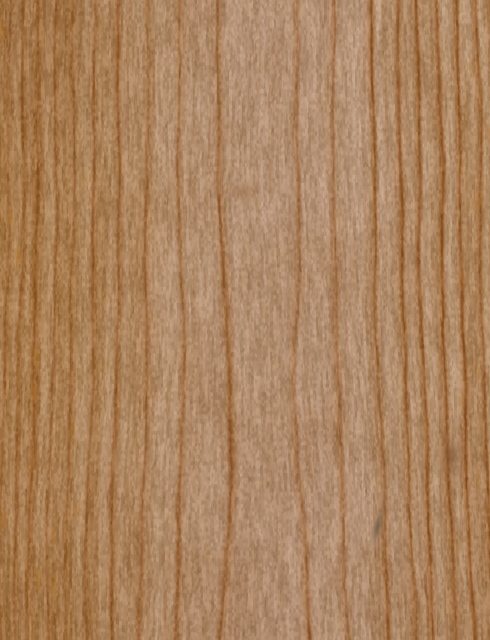
Give the GLSL for this texture, as a WebGL 1 fragment shader.

```glsl
precision highp float;
// Flat-sawn softwood board: vertical growth rings, wide in the middle and tight at the sides.
uniform vec2 u_resolution;

float hash(vec2 p) {
  vec3 q = fract(p.xyx * 0.1031);
  q += dot(q, q.yzx + 33.33);
  return fract((q.x + q.y) * q.z);
}

// Cellular noise: x = nearest distance, y = nearest cell id, z = smoothly blended tone
vec3 cells(vec2 p) {
  vec2 base = floor(p);
  float nearest = 9.0, id = 0.0, tone = 0.0, total = 0.0;
  for (int j = -1; j <= 1; j++) {
    for (int i = -1; i <= 1; i++) {
      vec2 cell = base + vec2(float(i), float(j));
      vec2 seed = vec2(hash(cell + 71.0), hash(cell + 137.0));
      float d = length(cell + 0.15 + 0.7 * seed - p);
      float h = hash(cell + 211.0);
      float w = exp(-9.0 * d * d);
      tone += w * h;
      total += w;
      if (d < nearest) { nearest = d; id = h; }
    }
  }
  return vec3(nearest, id, tone / total);
}

// Sparse soft spots, one per chosen cell
float flecks(vec2 p, float share) {
  vec3 c = cells(p);
  return smoothstep(0.45, 0.08, c.x) * smoothstep(1.0 - share, 1.04 - share, c.y);
}

float smudge(vec2 p, vec2 center, vec2 radius) {
  vec2 q = (p - center) / radius;
  return exp(-dot(q, q));
}

void main() {
  vec2 uv = gl_FragCoord.xy / u_resolution;
  float down = 1.0 - uv.y;

  // Bend the grain: it fans out downwards and pinches around the heart
  float x = uv.x - mix(-0.02, 0.035, smoothstep(0.2, 0.75, uv.x)) * down;
  x += 0.003 * sin(uv.y * 7.0 + uv.x * 5.0) + 0.0015 * sin(uv.y * 17.0 - uv.x * 9.0);
  float grain = x;
  float d = x - 0.525;
  float pinch = exp(-pow((down - 0.66) / 0.24, 2.0)) * exp(-60.0 * d * d);
  d += clamp(d / 0.04, -1.0, 1.0) * 0.024 * pinch;

  // Growth rings: spacing shrinks with distance from the heart
  float away = abs(d);
  float ring = 5.0 * away + 27.0 * away * away;
  float id = floor(ring) + 20.0 * step(0.0, d);
  float middle = 0.5 + 0.26 * (hash(vec2(id, 3.0)) - 0.5);
  float dist = (fract(ring) - middle) / (5.0 + 54.0 * away);
  dist += 0.0018 * sin(uv.y * 11.0 + id * 2.4) + 0.0009 * sin(uv.y * 33.0 + id * 5.0);
  float halo = exp(-pow(dist / mix(0.010, 0.005, smoothstep(-0.004, 0.004, dist)), 2.0));
  float core = exp(-pow(dist / 0.0029, 2.0));
  float strength = 0.55 + 0.45 * hash(vec2(id, 9.0));
  strength *= 0.88 + 0.22 * sin(uv.y * 5.0 + id * 1.7) * sin(uv.y * 2.3 + id);
  strength *= mix(0.85, 1.08, smoothstep(0.6, 0.8, uv.x));

  // Fibres and mottling run straighter than the rings
  float streak = cells(vec2(grain * 85.0, uv.y * 1.3)).z - 0.5;
  float fibre = cells(vec2(grain * 190.0, uv.y * 26.0)).z - 0.5;
  float grit = cells(vec2(grain * 250.0, uv.y * 165.0) + 40.0).z - 0.5;
  float mottle = cells(vec2(grain * 9.0, uv.y * 8.0) + 90.0).z - 0.5;

  // Ground: pinkish heart, golden sides
  float left = smoothstep(0.42, 0.02, uv.x);
  float heart = exp(-pow((uv.x - 0.58) / 0.28, 2.0));
  vec3 wood = mix(vec3(0.697, 0.548, 0.40), vec3(0.702, 0.562, 0.45), heart);
  wood = mix(wood, vec3(0.675, 0.51, 0.335), left);
  wood -= vec3(0.028, 0.034, 0.034) * smoothstep(0.45, 1.0, down) * (1.0 - 0.5 * heart);
  wood -= vec3(0.04, 0.045, 0.04) * left * smoothstep(0.6, 1.0, uv.y);
  wood += mottle * vec3(0.03, 0.04, 0.055);
  wood += streak * vec3(0.05, 0.075, 0.105) * (1.0 - 0.55 * heart);

  // Latewood lines
  wood = mix(wood, vec3(0.61, 0.40, 0.20), 0.8 * min(halo * strength, 1.0));
  wood = mix(wood, vec3(0.53, 0.285, 0.10), 0.68 * min(core * strength, 1.0));

  // Fine fibre, pores and resin flecks
  wood += fibre * vec3(0.085, 0.092, 0.105) + grit * vec3(0.085, 0.085, 0.09);
  float pores = flecks(vec2(grain * 130.0, uv.y * 42.0), 0.13);
  wood -= pores * vec3(0.035, 0.043, 0.045);
  float pale = flecks(vec2(grain * 140.0, uv.y * 26.0) + 55.0, 0.07);
  wood = mix(wood, vec3(0.75, 0.60, 0.38), 0.45 * pale);
  float resin = flecks(vec2(grain * 55.0, uv.y * 17.0) + 17.0, 0.09);
  float resinArea = 0.12 + 0.6 * smoothstep(0.3, 0.05, uv.x) + 0.35 * smoothstep(0.85, 1.0, uv.x);
  wood = mix(wood, vec3(0.70, 0.46, 0.16), 0.6 * resin * resinArea);

  // Small blemishes
  float rough = 0.75 + fibre + mottle;
  wood = mix(wood, vec3(0.56, 0.38, 0.22), 0.4 * rough * smudge(uv, vec2(0.49, 0.70), vec2(0.03, 0.012)));
  wood = mix(wood, vec3(0.45, 0.28, 0.14), 0.55 * rough * smudge(uv, vec2(0.92, 0.285), vec2(0.018, 0.026)));
  vec2 slant = vec2(uv.x - 0.3 * (uv.y - 0.18), uv.y);
  wood = mix(wood, vec3(0.45, 0.37, 0.27), 0.6 * rough * smudge(slant, vec2(0.772, 0.18), vec2(0.007, 0.025)));

  gl_FragColor = vec4(clamp(wood, 0.0, 1.0), 1.0);
}
```
